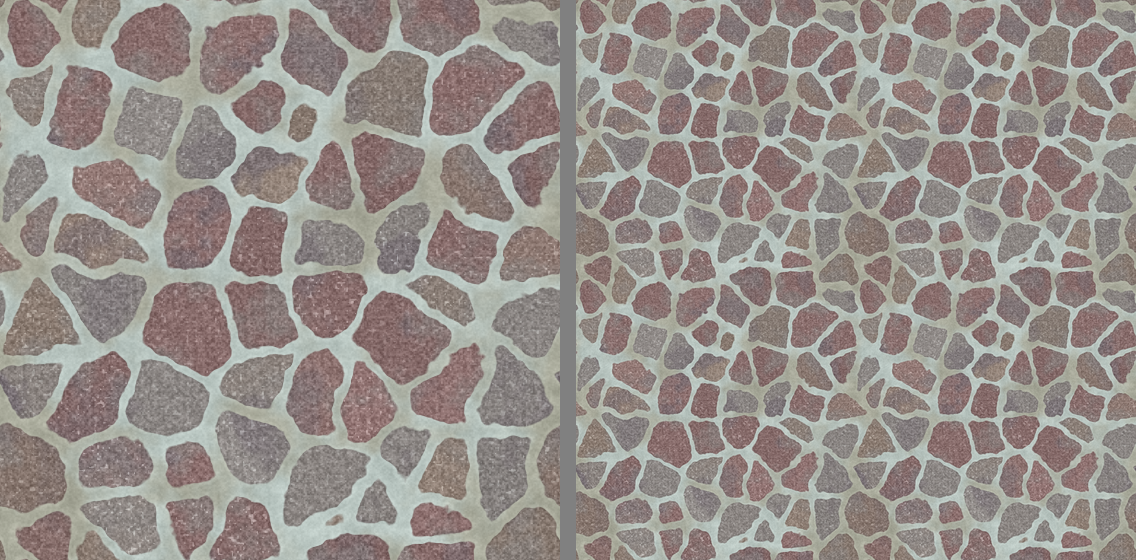
Left: one tile. Right: repeated 2 by 2.
This texture is drawn by a Shadertoy shader. Its source:

```glsl
// Crazy paving: irregular plum, brown and grey stones set in pale weathered mortar.

const float CELLS = 8.0;          // stones across the canvas
const float CORNER = 15.0;        // higher values give sharper stone corners

const vec3 PLUM = vec3(0.535, 0.425, 0.420);
const vec3 BROWN = vec3(0.545, 0.485, 0.445);
const vec3 GREY = vec3(0.535, 0.515, 0.505);
const vec3 SLATE = vec3(0.455, 0.420, 0.445);
const vec3 MORTAR_PALE = vec3(0.715, 0.765, 0.745);
const vec3 MORTAR_SAND = vec3(0.650, 0.655, 0.595);

float hash(vec2 p, float seed) {
    return fract(sin(dot(p, vec2(127.1, 311.7)) + seed * 74.7) * 43758.5453);
}

// Value noise that wraps after a whole number of cells
float noise(vec2 uv, float period, float seed) {
    vec2 p = uv * period;
    vec2 i = floor(p), f = fract(p);
    f = f * f * (3.0 - 2.0 * f);
    vec2 a = mod(i, period), b = mod(i + 1.0, period);
    return mix(mix(hash(a, seed), hash(vec2(b.x, a.y), seed), f.x),
               mix(hash(vec2(a.x, b.y), seed), hash(b, seed), f.x), f.y);
}

float fbm(vec2 uv, float period, float seed) {
    float sum = 0.0, amplitude = 0.533;
    for (int i = 0; i < 4; i++) {
        sum += amplitude * noise(uv, period, seed + float(i));
        period *= 2.0;
        amplitude *= 0.5;
    }
    return sum;
}

vec2 warp(vec2 uv, float period, float seed) {
    return vec2(noise(uv, period, seed), noise(uv, period, seed + 1.0)) - 0.5;
}

// Stone centre in xy, size weight in z
vec3 site(vec2 cell) {
    vec2 id = mod(cell, CELLS);
    vec2 jitter = vec2(hash(id, 1.0), hash(id, 2.0)) - 0.5;
    return vec3(cell + 0.5 + 0.84 * jitter, 0.24 * hash(id, 3.0));
}

// Weighted Voronoi: rounded distance to the border in x, wrapped stone id in yz
vec3 paving(vec2 p) {
    vec2 base = floor(p), nearestCell = base;
    vec3 nearest = vec3(0.0);
    float best = 1e5;
    for (int y = -2; y <= 2; y++)
    for (int x = -2; x <= 2; x++) {
        vec2 cell = base + vec2(x, y);
        vec3 s = site(cell);
        float power = dot(p - s.xy, p - s.xy) - s.z;
        if (power < best) {
            best = power;
            nearest = s;
            nearestCell = cell;
        }
    }
    float sum = 0.0;
    for (int y = -2; y <= 2; y++)
    for (int x = -2; x <= 2; x++) {
        vec2 cell = base + vec2(x, y);
        if (cell == nearestCell) continue;
        vec3 s = site(cell);
        float power = dot(p - s.xy, p - s.xy) - s.z;
        float border = (power - best) / (2.0 * length(s.xy - nearest.xy));
        sum += exp(-CORNER * border);
    }
    return vec3(-log(sum) / CORNER, mod(nearestCell, CELLS));
}

vec3 stoneColor(vec2 uv, vec2 id, float grain) {
    float kind = hash(id, 5.0);
    vec3 color = mix(PLUM, BROWN, smoothstep(0.40, 0.62, kind));
    color = mix(color, GREY, smoothstep(0.66, 0.84, kind));
    color *= 0.95 + 0.12 * hash(id, 6.0);

    // Cloudy tint and dark stains
    float cloud = fbm(uv, 14.0, 20.0 + 9.0 * hash(id, 7.0));
    color = mix(color, GREY, 0.65 * smoothstep(0.42, 0.72, cloud));
    float stain = smoothstep(0.54, 0.72, fbm(uv, 11.0, 31.0));
    color = mix(color, SLATE, stain * (0.25 + 0.6 * hash(id, 8.0)));

    // Mineral grain and pale flecks
    float fleck = smoothstep(0.70, 0.95, noise(uv, 200.0, 41.0));
    color += 0.26 * (grain - 0.5);
    return color + fleck * mix(0.06, 0.20, hash(id, 9.0)) * vec3(0.92, 1.0, 1.0);
}

vec3 mortarColor(vec2 uv, float grain) {
    float age = smoothstep(0.34, 0.68, fbm(uv, 9.0, 51.0));
    vec3 color = mix(MORTAR_PALE, MORTAR_SAND, age);
    color += 0.12 * (fbm(uv, 40.0, 57.0) - 0.5);
    return color + 0.09 * (grain - 0.5);
}

void mainImage(out vec4 fragColor, in vec2 fragCoord) {
    vec2 uv = fragCoord / iResolution.xy;
    float grain = mix(noise(uv, 256.0, 61.0), noise(uv, 384.0, 62.0), 0.45);

    // Stone layout with hand-broken edges
    vec2 p = uv * CELLS + 0.22 * warp(uv, 18.0, 71.0) + 0.07 * warp(uv, 60.0, 73.0);
    vec3 stone = paving(p);
    float inset = 0.035 + 0.055 * hash(stone.yz, 4.0) + 0.03 * noise(uv, 16.0, 75.0);
    float edge = stone.x - inset + 0.022 * (noise(uv, 130.0, 77.0) - 0.5);
    float softness = max(0.014, CELLS / iResolution.y);
    float mask = smoothstep(-softness, softness, edge);

    // Thin shaded rim on stones, lighter mortar beside them
    vec3 face = stoneColor(uv, stone.yz, grain);
    face *= 1.0 - 0.07 * (1.0 - smoothstep(0.0, 0.06, edge));
    vec3 joint = mortarColor(uv, grain);
    joint += 0.035 * smoothstep(-0.07, -0.01, edge);

    fragColor = vec4(mix(joint, face, mask), 1.0);
}
```
